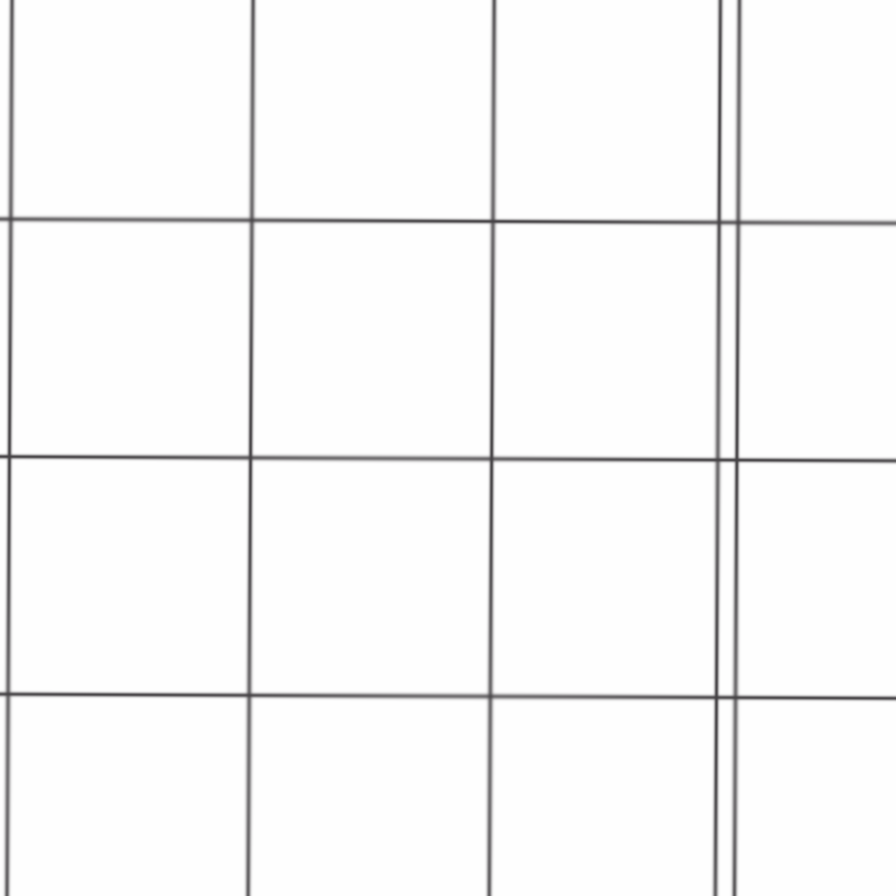
Reproduce this pattern procedurally as a WebGL 2 fragment shader.

```glsl
#version 300 es
precision highp float;

uniform vec2 u_resolution;
out vec4 outColor;

// Soft ink stroke; it swings between thin and dark, and wide and pale
float stroke(float offset, float along, float darkSpot, float period) {
    float press = 0.5 + 0.5 * cos(6.28318 * (along - darkSpot) / period);
    float spread = mix(0.00215, 0.00165, press);
    float strength = mix(0.75, 0.98, press);
    return strength * exp(-0.5 * offset * offset / (spread * spread));
}

// Lay one stroke over the ink already there
float layer(float ink, float mark) {
    return 1.0 - (1.0 - ink) * (1.0 - mark);
}

void main() {
    vec2 uv = gl_FragCoord.xy / u_resolution;

    // Slight tilt of the whole grid
    float column = uv.x - 0.0056 * uv.y;
    float row = uv.y + 0.0047 * uv.x;
    float ink = 0.0;

    for (int i = 0; i < 3; i++) {
        float n = float(i);
        // Evenly spaced columns
        float columnMark = stroke(column - 0.0078 - 0.2691 * n, uv.y, 0.49, 0.667);
        // Evenly spaced rows
        float darkSpot = 0.13 - 0.10 * n - 0.31 * n * (1.0 - n);
        float rowMark = stroke(row - 0.2253 - 0.2651 * n, uv.x, darkSpot, 0.8);
        ink = layer(layer(ink, columnMark), rowMark);
    }

    // Close pair of columns on the right
    for (int i = 0; i < 2; i++) {
        float n = float(i);
        float mark = stroke(column - 0.7984 - 0.0213 * n, uv.y, 0.87 - 0.36 * n, 0.667);
        ink = layer(ink, mark);
    }

    vec3 paper = vec3(0.998);
    vec3 inkColor = vec3(0.27, 0.26, 0.27);
    outColor = vec4(mix(paper, inkColor, ink), 1.0);
}
```
